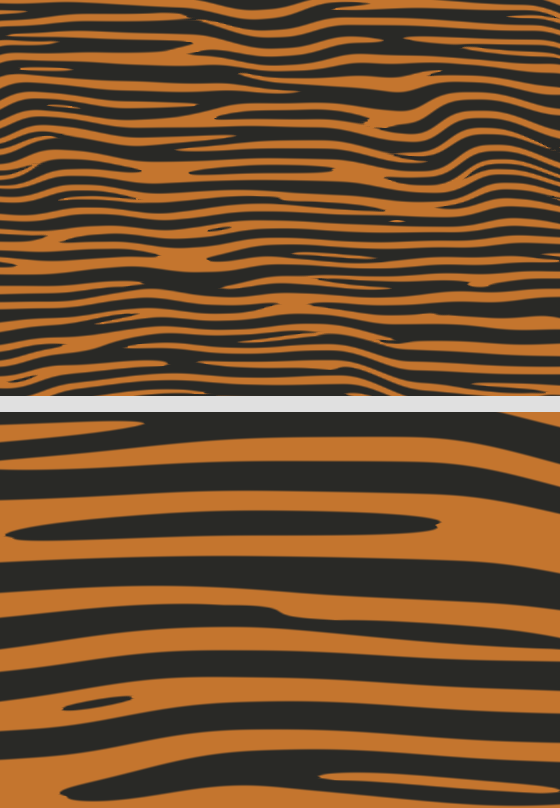
Top, the full canvas; bottom, a detail of the centre.
A WebGL 2 fragment shader for this pattern:

```glsl
#version 300 es
precision highp float;
// Tiger stripes: a wavy stack of horizontal bands given by a phase field.
// Scattered pairs of stretched phase vortices add or remove a band between
// their two ends, which yields long tapered tips, forks and merges.

#define BANDS 22.0                    // bands per canvas height
#define STRETCH 7.5                   // length of the tapers
#define CELL vec2(0.44, 0.075)        // spacing of the vortex pairs
#define HALF_SPAN vec2(0.17, 0.25)    // shortest and longest half length
#define TILT 0.03                     // height offset of the pair ends
#define WAVE 0.07                     // height of the undulation
#define INK_LEVEL -0.27               // lower is darker overall
#define WIDTH_VARIATION 0.3
#define EDGE_SOFTNESS 1.5
#define CORE_RADIUS 0.027             // rounding of the tips
#define COLUMNS 6
#define ROWS 16

const float TAU = 6.2831853;
const vec3 ORANGE = vec3(0.77, 0.46, 0.18);
const vec3 INK = vec3(0.16, 0.16, 0.15);

uniform vec2 u_resolution;
out vec4 outColor;

vec2 hash2(vec2 p) {
    vec3 h = fract(p.xyx * vec3(0.1031, 0.1030, 0.0973));
    h += dot(h, h.yzx + 33.33);
    return fract((h.xx + h.yz) * h.zy);
}

float valueNoise(vec2 p) {
    vec2 cell = floor(p);
    vec2 f = fract(p);
    f = f * f * f * (f * (f * 6.0 - 15.0) + 10.0);
    float low = mix(hash2(cell).x, hash2(cell + vec2(1, 0)).x, f.x);
    float high = mix(hash2(cell + vec2(0, 1)).x, hash2(cell + vec2(1, 1)).x, f.x);
    return mix(low, high, f.y);
}

// Fades the wave out in the core of a vortex.
float coreFade(vec2 d) {
    float r2 = dot(d, d);
    return sqrt(r2 / (r2 + CORE_RADIUS * CORE_RADIUS));
}

// Ink field across the bands, positive inside the ink.
// Phase jumps are whole turns, so it stays continuous.
float bandField(vec2 p, float level) {
    float phase = TAU * p.y * BANDS;
    float amplitude = 1.0;
    for (int row = 0; row < ROWS; row++) {
        for (int column = 0; column < COLUMNS; column++) {
            vec2 id = vec2(column, row) - 1.0;
            vec2 jitter = mix(vec2(0.15, 0.3), vec2(0.85, 0.7), hash2(id + 17.0));
            vec2 shape = hash2(id + 71.0);
            float stagger = 0.5 * float((row / 2) % 2);
            vec2 center = (id + vec2(stagger, 0.0) + jitter) * CELL;
            vec2 halfPair = vec2(mix(HALF_SPAN.x, HALF_SPAN.y, shape.x),
                                 (shape.y - 0.5) * TILT);
            // Neighbouring rows alternate, which keeps the density even
            float direction = row % 2 == 0 ? 1.0 : -1.0;
            vec2 left = (p - center + halfPair) * vec2(1.0, STRETCH);
            vec2 right = (p - center - halfPair) * vec2(1.0, STRETCH);
            phase += direction * (atan(left.y, left.x) - atan(right.y, right.x));
            amplitude *= coreFade(left) * coreFade(right);
        }
    }
    // The cores turn orange, so ink ends in free tips
    return amplitude * (cos(phase) - level) - 0.2 * (1.0 - amplitude);
}

void main() {
    vec2 p = gl_FragCoord.xy / u_resolution.y;

    // Gentle undulation, sheared so that crests drift from row to row
    vec2 wavy = p;
    wavy.y += WAVE * (valueNoise(vec2(4.6 * p.x + 2.0 * p.y, 3.2 * p.y) + 5.0) - 0.5);
    wavy.y += 0.5 * WAVE * (valueNoise(vec2(2.2 * p.x - p.y, 1.5 * p.y) + 40.0) - 0.5);

    // Slowly varying share of ink in each band
    float level = INK_LEVEL
        + WIDTH_VARIATION * (valueNoise(wavy * vec2(3.5, 17.0) + 23.0) - 0.5);
    float inkField = bandField(wavy, level);

    // Smooth edge in the screen footprint of the field
    float edge = EDGE_SOFTNESS * max(length(vec2(dFdx(inkField), dFdy(inkField))), 0.001);
    float ink = smoothstep(-edge, edge, inkField);
    outColor = vec4(mix(ORANGE, INK, ink), 1.0);
}
```
